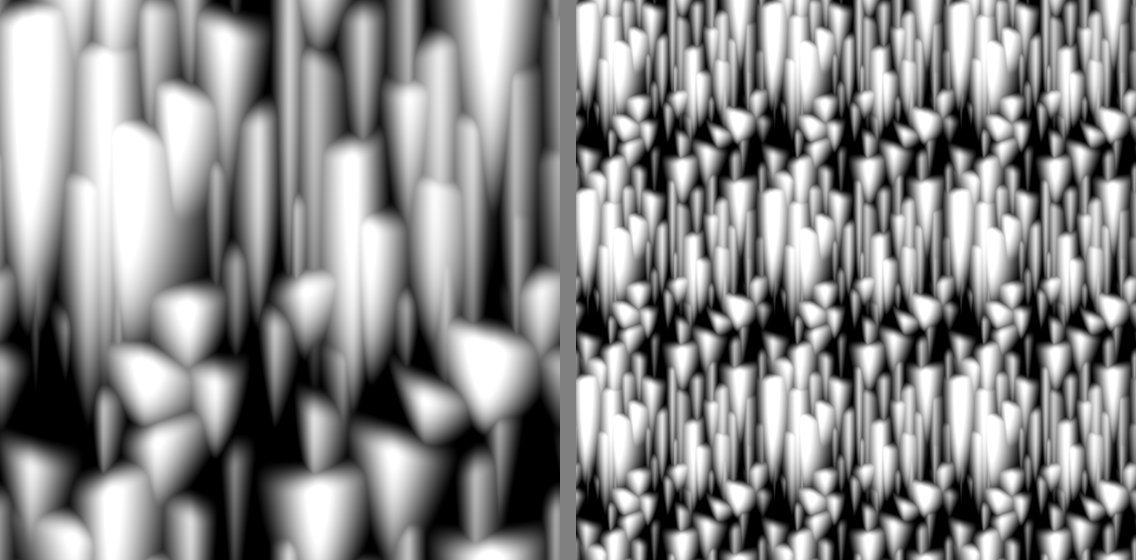
Left: one tile. Right: repeated 3 by 3.
Write a WebGL 1 fragment shader that draws this texture map.

```glsl
precision highp float;
// Soft grey shards hanging over black: each has a slanted, blurred top edge,
// a vertical ridge and sides that taper down to a point. The shards sit on a
// wrapped Fibonacci lattice and are merged by a smooth maximum, so it tiles.

uniform vec2 u_resolution;

const float SHARD_COUNT = 55.0;
const float FLOOR_LEVEL = -0.1;   // below black, keeps the merge clean

vec4 hash4(float n) {
  return fract(sin(n * vec4(12.9898, 78.233, 39.425, 57.583) + 1.7) * 4375.85);
}

float smoothMax(float a, float b, float k) {
  float overlap = max(k - abs(a - b), 0.0);
  return max(a, b) + overlap * overlap / (4.0 * k);
}

// Height of one shard; the ridge is at x = 0 and y runs down from the top.
float shard(vec2 p, float width, float len, vec4 r) {
  float leftWidth = width * mix(0.3, 0.65, r.x);
  float reach = p.x < 0.0 ? leftWidth : width - leftWidth;
  float across = p.x / reach;

  // Slanted top, usually drawn up into ears at the corners
  float bow = (r.z - 0.2) * 0.3 * width * min(across * across, 1.5);
  float depth = p.y - (r.y - 0.5) * 0.8 * p.x + bow;
  float topFade = smoothstep(0.0, min(0.08, 0.45 * len), depth);

  // Sides narrow along a power curve: from triangles to bullets
  float taper = 1.0 - pow(max(depth, 0.0) / len, mix(1.0, 3.2, r.w));
  float side = taper - sqrt(across * across + 0.006);
  side /= 0.6 + 0.4 * max(taper, 0.0);

  // Wide shards rise to white, thin ones stay grey
  float gain = 0.42 + 3.1 * width + 0.2 * r.z;
  return mix(FLOOR_LEVEL, clamp(side * gain, FLOOR_LEVEL, 1.2), topFade);
}

void main() {
  vec2 uv = gl_FragCoord.xy / u_resolution;
  float height = FLOOR_LEVEL;

  for (float i = 0.0; i < SHARD_COUNT; i++) {
    vec4 place = hash4(i + 3.0);
    vec4 form = hash4(i + 71.0);
    vec2 top = vec2(fract(i * 34.0 / SHARD_COUNT) + 0.06 * place.x,
                    (i + 2.0 * place.y) / SHARD_COUNT);

    // Long shards gather in one band of tops, short ones in the other
    float band = 0.5 + 0.5 * cos(6.2831853 * (top.y - 0.97));
    float width = mix(0.07, 0.31, pow(place.z, 1.4));
    float len = min((0.22 + 0.4 * band) * (0.6 + 0.6 * place.w), 0.72);

    // Wrapped offset from the shard's top
    vec2 p = vec2(fract(uv.x - top.x + 0.5) - 0.5,
                  fract(top.y - uv.y + 0.15) - 0.15);
    height = smoothMax(height, shard(p, width, len, form), 0.06);
  }

  float grey = clamp(height, 0.0, 1.0);
  grey = mix(grey, smoothstep(0.0, 1.0, grey), 0.25);
  gl_FragColor = vec4(vec3(grey), 1.0);
}
```
